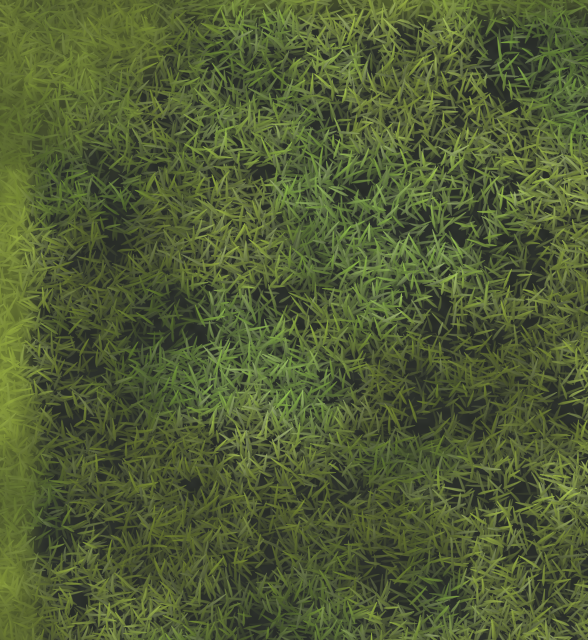
A Shadertoy shader for this texture:

```glsl
// Dense lawn seen from above: short tapered blades over dark soil.
// Jittered grids of blades are painted from the bottom layer up, tinted by
// broad noise patches; a mossy haze softens the left and top borders.

const int   LAYERS       = 16;
const float CELL         = 0.026;   // grid spacing, in canvas heights
const float MIN_LENGTH   = 0.020;
const float MAX_LENGTH   = 0.041;
const float HALF_WIDTH   = 0.0025;
const float SOFTNESS     = 0.0012;  // blade edge blur
const float ANGLE_SPREAD = 3.3;     // fan of directions around upright
const float BEND         = 0.0012;
const float DEEP_SHADE   = 0.14;
const float TOP_SHADE    = 1.26;
const float HAZE_AMOUNT  = 0.68;

const vec3 SOIL       = vec3(0.165, 0.180, 0.162);
const vec3 OLIVE      = vec3(0.450, 0.515, 0.215);
const vec3 GREEN      = vec3(0.375, 0.485, 0.210);
const vec3 GREY_GREEN = vec3(0.420, 0.455, 0.345);
const vec3 MOSS       = vec3(0.375, 0.430, 0.180);
const vec3 LIME       = vec3(0.540, 0.620, 0.220);

float hash(vec2 p) {
    return fract(sin(dot(p, vec2(127.1, 311.7))) * 43758.5453);
}

vec4 hash4(vec2 p) {
    vec4 phase = vec4(0.0, 1.7, 3.1, 4.9);
    return fract(sin(dot(p, vec2(127.1, 311.7)) + phase) * 43758.5453);
}

float noise(vec2 p) {
    vec2 i = floor(p), f = fract(p);
    f = f * f * (3.0 - 2.0 * f);
    return mix(mix(hash(i), hash(i + vec2(1, 0)), f.x),
               mix(hash(i + vec2(0, 1)), hash(i + vec2(1, 1)), f.x), f.y);
}

float fbm(vec2 p) {
    return 0.55 * noise(p) + 0.3 * noise(p * 2.1 + 7.3) + 0.15 * noise(p * 4.3 + 19.1);
}

// Returns coverage, position along the blade (0 root, 1 tip) and side (-1..1).
vec3 blade(vec2 p, float angle, float len, float bend) {
    vec2 dir = vec2(cos(angle), sin(angle));
    float along = dot(p, dir) / len + 0.5;
    float u = clamp(along, 0.0, 1.0);
    float across = dot(p, vec2(-dir.y, dir.x)) - bend * (4.0 * u * (1.0 - u) - 0.5);
    float width = HALF_WIDTH * smoothstep(-0.15, 0.3, u) * pow(1.0 - u, 0.45);
    float dist = max(abs(across) - width, (abs(along - 0.5) - 0.5) * len);
    float cover = 1.0 - smoothstep(-SOFTNESS, SOFTNESS, dist);
    return vec3(cover, u, clamp(across / HALF_WIDTH, -1.0, 1.0));
}

// Strength of the haze along the left side, the top and their shared corner.
float borderHaze(vec2 p) {
    float wobble = fbm(p * 9.0) - 0.5;
    float left = 1.0 - smoothstep(0.025, 0.075, p.x + 0.05 * wobble);
    float top = 0.65 * smoothstep(0.945, 0.995, p.y + 0.05 * wobble);
    vec2 fromCorner = (p - vec2(0.04, 1.0)) / vec2(0.26, 0.28);
    float corner = 0.85 * (1.0 - smoothstep(0.4, 1.1, length(fromCorner) + wobble));
    return max(left, max(top, corner));
}

void mainImage(out vec4 fragColor, in vec2 fragCoord) {
    vec2 p = fragCoord / iResolution.y;
    float haze = borderHaze(p);

    // Broad patches of hue and light
    float greenPatch = smoothstep(0.45, 0.75, fbm(p * 4.5 + 31.0));
    float light = mix(0.80, 1.20, smoothstep(0.25, 0.75, fbm(p * 5.0 + 3.0)));
    light += 0.12 * haze;
    vec3 tone = mix(OLIVE, GREEN, greenPatch) * light;

    vec3 color = SOIL * mix(0.92, 1.08, noise(p * 90.0));

    // Blades, deepest layer first
    for (int layer = 0; layer < LAYERS; layer++) {
        float id = float(layer);
        float depth = (id + 0.5) / float(LAYERS);
        vec2 shift = hash4(vec2(id, 5.3)).xy * 9.0;
        vec2 grid = p / CELL + shift;
        for (int k = 0; k < 9; k++) {
            vec2 cell = floor(grid) + vec2(k % 3 - 1, k / 3 - 1);
            vec4 place = hash4(cell + id * 17.31);
            vec2 center = cell + place.xy;
            float angle = 1.5708 + (place.z - 0.5) * ANGLE_SPREAD;
            float len = mix(MIN_LENGTH, MAX_LENGTH, place.w);
            vec4 look = hash4(cell + id * 11.73 + 53.7);
            vec3 b = blade((grid - center) * CELL, angle, len, (look.x - 0.5) * 2.0 * BEND);
            if (b.x <= 0.0) continue;

            // Thin the growth into dark gaps
            float growth = fbm((center - shift) * CELL * 17.0 + 11.0);
            float density = mix(0.30, 1.0, smoothstep(0.30, 0.62, growth));
            if (look.y > density + 0.3 * haze) continue;

            vec3 tint = mix(tone, GREY_GREEN * light, 0.75 * look.z * look.z);
            float shade = mix(DEEP_SHADE, TOP_SHADE, depth) * mix(0.74, 1.22, look.w);
            shade *= mix(0.68, 1.10, b.y) * (1.0 + 0.10 * b.z);
            color = mix(color, mix(SOIL, tint, shade), 0.94 * b.x);
        }
    }

    // Mossy border
    float mottling = fbm(p * vec2(16.0, 9.0) + 41.0);
    vec3 moss = mix(MOSS, LIME, smoothstep(0.3, 0.75, mottling));
    moss *= mix(0.93, 1.07, noise(p * vec2(120.0, 70.0)));
    color = mix(color, moss, HAZE_AMOUNT * haze);

    fragColor = vec4(color, 1.0);
}
```
